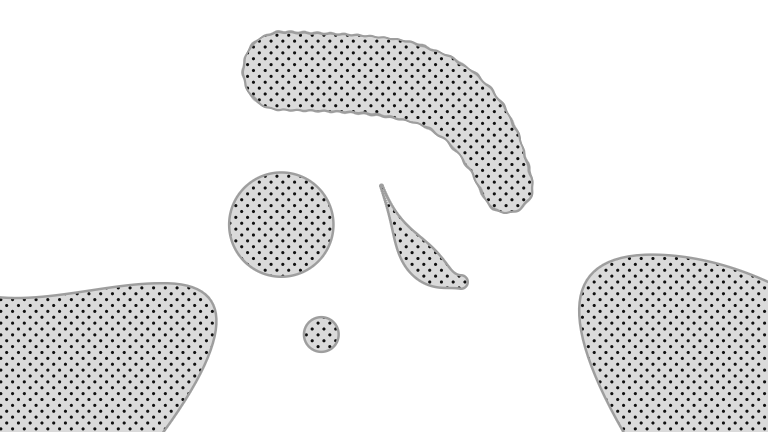
This background is drawn by a Shadertoy shader. Its source:

```glsl
// Grey dotted islands on white: a bent sausage, a drop, two discs and two
// corner blobs. Tapered strokes are sweeps of discs along Bezier curves; the
// blobs are closed Bezier outlines; a diagonal lattice of dots fills them all.

#define UNITS 432.0        // canvas height in design units, y pointing down
#define OUTLINE 2.5        // rim thickness
#define DOT_PITCH 11.75    // distance between dots along a row
#define DOT_RADIUS 1.55
#define DOT_ANCHOR vec2(382.7, 188.0)
#define WOBBLE 0.5         // ripple on the sausage edge
#define PAPER vec3(1.0)
#define FILL vec3(0.855)
#define RIM vec3(0.62)
#define INK vec3(0.06)

const float PI = 3.14159;
const int SWEEP_STEPS = 80;
const int OUTLINE_STEPS = 28;

vec2 bezier(vec2 a, vec2 b, vec2 c, vec2 d, float t) {
    float u = 1.0 - t;
    return u*u*u*a + 3.0*u*u*t*b + 3.0*u*t*t*c + t*t*t*d;
}

float disc(vec2 p, vec2 centre, float radius) {
    return length(p - centre) - radius;
}

// Thick curve that narrows towards its lower end
float sausage(vec2 p) {
    float dist = 1e5;
    for (int i = 0; i <= SWEEP_STEPS; i++) {
        float t = float(i) / float(SWEEP_STEPS);
        vec2 centre = bezier(vec2(282, 71), vec2(400, 75),
                             vec2(470, 70), vec2(507, 187), t);
        dist = min(dist, disc(p, centre, 40.5 - 14.0*t*t*t));
    }
    return dist + WOBBLE * (sin(p.x * 0.47) + sin(p.y * 0.41));
}

// Pointed at the top, widest past the middle, rounded at the end
float drop(vec2 p) {
    vec2 tip = vec2(381.5, 186), bend = vec2(414.5, 278), end = vec2(461, 282);
    float dist = 1e5;
    for (int i = 0; i <= SWEEP_STEPS; i++) {
        float t = float(i) / float(SWEEP_STEPS);
        vec2 centre = mix(mix(tip, bend, t), mix(bend, end, t), t);
        float swell = sin(PI * pow(t, 1.15));
        dist = min(dist, disc(p, centre, 2.5 + 5.5*t + 12.5*swell*swell));
    }
    return dist;
}

// Adds one Bezier piece of an outline to its distance and inside sign
void trace(vec2 p, vec2 a, vec2 b, vec2 c, vec2 d, inout float dist, inout float side) {
    vec2 start = a;
    for (int i = 1; i <= OUTLINE_STEPS; i++) {
        vec2 stop = bezier(a, b, c, d, float(i) / float(OUTLINE_STEPS));
        vec2 along = stop - start, offset = p - start;
        float h = clamp(dot(offset, along) / dot(along, along), 0.0, 1.0);
        dist = min(dist, length(offset - along * h));
        if ((start.y > p.y) != (stop.y > p.y) &&
            offset.x < along.x * offset.y / along.y) side = -side;
        start = stop;
    }
}

float leftBlob(vec2 p) {
    float dist = 1e5, side = 1.0;
    vec2 edge = vec2(-30, 290), crest = vec2(160, 282), foot = vec2(165, 432);
    trace(p, edge, vec2(25, 309), vec2(100, 282), crest, dist, side);
    trace(p, crest, vec2(234, 280), vec2(238, 332), foot, dist, side);
    trace(p, foot, vec2(130, 484), vec2(-90, 600), edge, dist, side);
    return dist * side;
}

float rightBlob(vec2 p) {
    float dist = 1e5, side = 1.0;
    vec2 edge = vec2(800, 297), crest = vec2(645, 253.5), foot = vec2(622, 432);
    trace(p, edge, vec2(745, 265), vec2(690, 252), crest, dist, side);
    trace(p, crest, vec2(562, 257), vec2(558, 320), foot, dist, side);
    trace(p, foot, vec2(650, 490), vec2(870, 600), edge, dist, side);
    return dist * side;
}

// Staggered dots: a square lattice turned by 45 degrees
float dots(vec2 p) {
    vec2 q = p - DOT_ANCHOR;
    vec2 cell = fract(vec2(q.x + q.y, q.x - q.y) / DOT_PITCH + 0.5) - 0.5;
    return length(cell) * DOT_PITCH * sqrt(0.5) - DOT_RADIUS;
}

float coverage(float dist, float pixel) {
    return clamp(0.5 - dist / pixel, 0.0, 1.0);
}

void mainImage(out vec4 fragColor, in vec2 fragCoord) {
    float pixel = UNITS / iResolution.y;
    vec2 p = vec2(fragCoord.x, iResolution.y - fragCoord.y) * pixel;

    // Union of all islands
    float shape = min(sausage(p), drop(p));
    shape = min(shape, disc(p, vec2(281.3, 224.6), 53.4));
    shape = min(shape, disc(p, vec2(321.3, 334.5), 18.6));
    shape = min(shape, min(leftBlob(p), rightBlob(p)));

    // Dotted interior, then the rim, on paper
    vec3 inside = mix(FILL, INK, coverage(dots(p), pixel));
    vec3 island = mix(RIM, inside, coverage(shape + OUTLINE, pixel));
    fragColor = vec4(mix(PAPER, island, coverage(shape, pixel)), 1.0);
}
```
